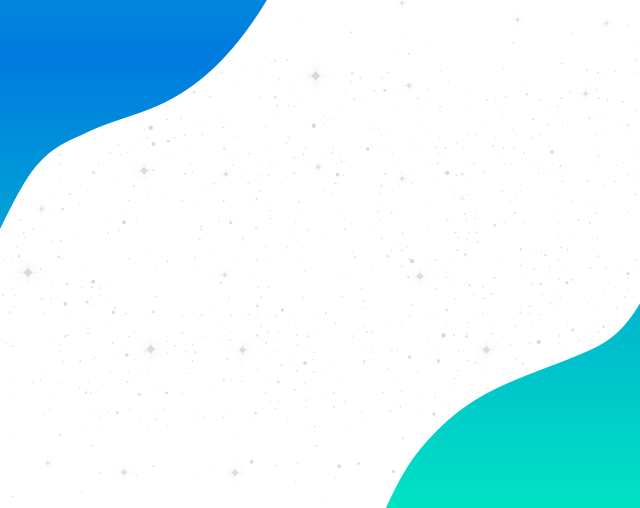
Give the GLSL for this background, as a WebGL 1 fragment shader.

```glsl
precision highp float;

uniform vec2 u_resolution;

#define PAPER vec3(1.0)
#define BLUE vec3(0.0, 0.48, 0.88)
#define TEAL vec3(0.0, 0.89, 0.76)
#define BLUE_HEIGHT 0.893
#define STAR_SHADE 0.15
#define DUST_COLUMNS 68.0
#define DOT_COLUMNS 24.0
#define FLARE_COLUMNS 7.0
#define FLARE_CHANCE 0.55

vec2 hash2(vec2 p) {
  p = vec2(dot(p, vec2(127.1, 311.7)), dot(p, vec2(269.5, 183.3)));
  return fract(sin(p) * 43758.55);
}

float gradientCorner(vec2 cell, vec2 f, vec2 corner) {
  return dot(hash2(cell + corner) * 2.0 - 1.0, f - corner);
}

float gradientNoise(vec2 p) {
  vec2 cell = floor(p), f = fract(p);
  vec2 w = f * f * f * (f * (f * 6.0 - 15.0) + 10.0);
  float low = mix(gradientCorner(cell, f, vec2(0.0)), gradientCorner(cell, f, vec2(1.0, 0.0)), w.x);
  float high = mix(gradientCorner(cell, f, vec2(0.0, 1.0)), gradientCorner(cell, f, vec2(1.0)), w.x);
  return mix(low, high, w.y);
}

// Cubic through two knots, each holding x, y and slope
float hermite(float x, vec3 a, vec3 b) {
  float span = b.x - a.x;
  float t = clamp((x - a.x) / span, 0.0, 1.0);
  float s = 1.0 - t;
  return s * s * ((1.0 + 2.0 * t) * a.y + t * span * a.z)
       + t * t * ((1.0 + 2.0 * s) * b.y - s * span * b.z);
}

// Wave through five knots, straight beyond both ends
float wave(float x, vec3 a, vec3 b, vec3 c, vec3 d, vec3 e) {
  float y = x < b.x ? hermite(x, a, b)
          : x < c.x ? hermite(x, b, c)
          : x < d.x ? hermite(x, c, d) : hermite(x, d, e);
  return y + a.z * min(x - a.x, 0.0) + e.z * max(x - e.x, 0.0);
}

float upperWave(float x) {
  return wave(x, vec3(0.0, 0.549, 2.59), vec3(0.052, 0.666, 1.64),
    vec3(0.137, 0.740, 0.60), vec3(0.241, 0.789, 0.53), vec3(0.417, 1.0, 2.08));
}

float lowerWave(float x) {
  return wave(x, vec3(0.603, 0.0, 2.78), vec3(0.651, 0.107, 1.60),
    vec3(0.775, 0.235, 0.61), vec3(0.9245, 0.3125, 0.58), vec3(1.0, 0.403, 2.15));
}

// Smooth coverage above a wave, from its height and that one pixel to the right
float coverAbove(float y, float edge, float nextEdge) {
  float slope = (nextEdge - edge) * u_resolution.y;
  return clamp(0.5 + (y - edge) * u_resolution.y / length(vec2(slope, 1.0)), 0.0, 1.0);
}

// Stars thin out towards the top and bottom, and in drifting patches
float starDensity(vec2 p) {
  float y = p.y * u_resolution.x / u_resolution.y;
  float band = smoothstep(-0.05, 0.3, y) * (1.0 - smoothstep(0.7, 1.05, y));
  return band * (1.0 + 0.8 * gradientNoise(p * 6.0));
}

// Scattered round dots, one candidate per grid cell
float dots(vec2 p, float columns, float chance, float radius) {
  vec2 cell = floor(p * columns);
  vec2 centre = (cell + 0.2 + 0.6 * hash2(cell + columns)) / columns;
  vec2 pick = hash2(cell + columns + 17.3);
  float size = radius * mix(0.5, 1.0, pick.y * pick.y);
  float soft = 0.6 / u_resolution.x;
  float disc = 1.0 - smoothstep(size - soft, size + soft, length(p - centre));
  return disc * step(pick.x, chance * starDensity(centre)) * mix(0.5, 1.0, pick.y);
}

// Large stars with a diamond core, thin cross rays and a faint halo
float flares(vec2 p) {
  vec2 cell = floor(p * FLARE_COLUMNS);
  vec2 centre = (cell + 0.25 + 0.5 * hash2(cell + 4.7)) / FLARE_COLUMNS;
  vec2 pick = hash2(cell + 31.9);
  float size = mix(0.004, 0.0085, pick.y * pick.y);
  vec2 d = abs(p - centre) / size;
  float core = 1.0 - smoothstep(0.5, 1.1, d.x + d.y);
  float rays = exp(-d.x * 7.0 - d.y * 0.9) + exp(-d.y * 7.0 - d.x * 0.9);
  float halo = 0.16 * exp(-dot(d, d) * 0.35);
  return min(core + 0.6 * rays + halo, 1.0) * step(pick.x, FLARE_CHANCE) * mix(0.65, 1.0, pick.y);
}

void main() {
  vec2 uv = gl_FragCoord.xy / u_resolution;
  vec2 p = gl_FragCoord.xy / u_resolution.x;
  float nextX = uv.x + 1.0 / u_resolution.x;

  // Grey stars on paper
  float ink = dots(p, DUST_COLUMNS, 0.38, 0.0013);
  ink = max(ink, dots(p, DOT_COLUMNS, 0.32, 0.0034));
  ink = max(ink, flares(p));
  vec3 color = PAPER - STAR_SHADE * ink;

  // Corner waves share one vertical gradient
  vec3 fill = mix(BLUE, TEAL, abs(uv.y - BLUE_HEIGHT) / BLUE_HEIGHT);
  float upper = coverAbove(uv.y, upperWave(uv.x), upperWave(nextX));
  float lower = 1.0 - coverAbove(uv.y, lowerWave(uv.x), lowerWave(nextX));
  gl_FragColor = vec4(mix(color, fill, max(upper, lower)), 1.0);
}
```
